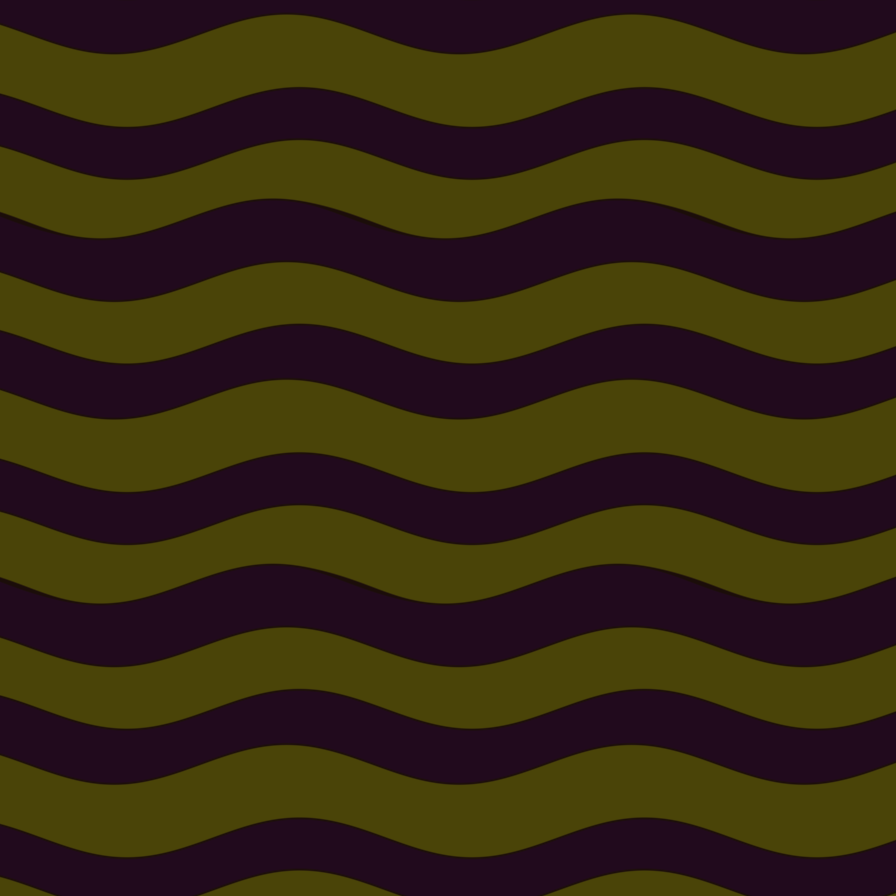
Give the GLSL for this pattern, as a Shadertoy shader.

```glsl
const float TAU = 6.2831853;

// Colours
const vec3 PLUM  = vec3(0.130, 0.040, 0.115);
const vec3 OLIVE = vec3(0.292, 0.268, 0.033);
const vec3 INK   = vec3(0.105, 0.052, 0.035);

// Wave layout, measured from the top left in canvas heights
const vec2  PERIOD     = vec2(0.3850, 0.4076);
const float AMPLITUDE  = 0.0222;
const float LINE_HALF  = 0.0010;
const float LINE_SWELL = 0.0016;
const float SOFTNESS   = 0.0012;

// Per stripe: top height, bottom height, top crest x, bottom crest x
const vec4 STRIPES[3] = vec4[3](
    vec4(0.0374, 0.1204, 0.3200, 0.3343),
    vec4(0.1775, 0.2448, 0.3343, 0.3047),
    vec4(0.3138, 0.3845, 0.3200, 0.3343));
const int SWOLLEN_STRIPE = 1;

// Approximate signed distance to a wavy edge, positive below it
float waveDistance(vec2 p, float height, float crestX) {
    float phase = TAU * (p.x - crestX) / PERIOD.x;
    float slope = AMPLITUDE * TAU / PERIOD.x * sin(phase);
    return (p.y - height + AMPLITUDE * cos(phase)) / sqrt(1.0 + slope * slope);
}

// Extra line width along the falling flank of a wave
float flankSwell(float x, float crestX) {
    float flank = max(sin(TAU * (x - crestX) / PERIOD.x), 0.0);
    return LINE_SWELL * pow(flank, 4.0);
}

float lineCoverage(float dist, float halfWidth, float feather) {
    return 1.0 - smoothstep(-feather, feather, abs(dist) - halfWidth);
}

void mainImage(out vec4 fragColor, in vec2 fragCoord) {
    vec2 p = fragCoord / iResolution.y;
    p.y = mod(1.0 - p.y, PERIOD.y);
    float feather = max(SOFTNESS, 0.75 / iResolution.y);

    float fill = 0.0;
    float ink = 0.0;

    // Neighbouring tiles catch waves that cross the tile boundary
    for (int tile = -1; tile <= 1; tile++) {
        vec2 q = p - vec2(0.0, float(tile) * PERIOD.y);
        for (int i = 0; i < 3; i++) {
            vec4 stripe = STRIPES[i];
            float top = waveDistance(q, stripe.x, stripe.z);
            float bottom = waveDistance(q, stripe.y, stripe.w);
            float swell = i == SWOLLEN_STRIPE ? flankSwell(q.x, stripe.w) : 0.0;

            fill = max(fill, smoothstep(-feather, feather, min(top, -bottom)));
            ink = max(ink, lineCoverage(top, LINE_HALF, feather));
            ink = max(ink, lineCoverage(bottom, LINE_HALF + swell, feather));
        }
    }

    // Stripes first, then their dark outlines
    vec3 color = mix(PLUM, OLIVE, fill);
    color = mix(color, INK, ink);
    fragColor = vec4(color, 1.0);
}
```
